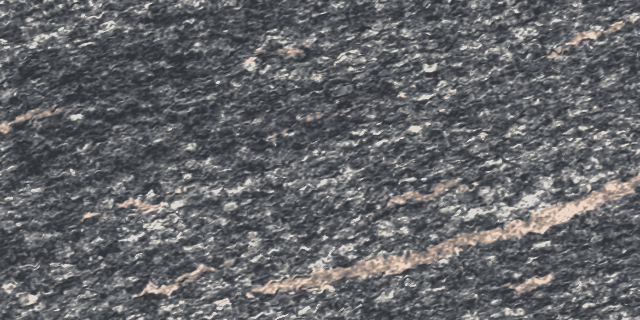
A Shadertoy shader for this texture:

```glsl
// Polished dark gneiss: blue-grey ground with slanted pale streaks and pink veins.
// Stretched value noise in a tilted, gently warped frame gives the foliation;
// scattered lens grains and tapered veins raise it before the tone curve.

#define TILT 0.30            // foliation angle in radians
#define WARP 0.016           // bending of the foliation
#define GRAIN_SHARE 0.30     // share of cells holding a pale grain
#define GRAIN_LIFT 1.40      // brightness of the grains
#define NOISE_GAIN 0.86      // contrast of the fine streaks
#define GROUND_BIAS -0.36    // overall darkness
#define VEIN_COUNT 8
#define COOL_TINT vec3(-0.014, -0.003, 0.017)
#define WARM_TINT vec3(0.013, 0.003, -0.016)
#define PINK_TINT vec3(0.065, -0.012, -0.053)

float hash(vec2 p) {
    vec3 a = fract(p.xyx * 0.1031);
    a += dot(a, a.yzx + 33.33);
    return fract((a.x + a.y) * a.z);
}

// Value noise scaled to zero mean and roughly unit deviation
float noise(vec2 p) {
    vec2 id = floor(p), f = fract(p);
    f = f * f * (3.0 - 2.0 * f);
    float low = mix(hash(id), hash(id + vec2(1, 0)), f.x);
    float high = mix(hash(id + vec2(0, 1)), hash(id + vec2(1, 1)), f.x);
    return (mix(low, high, f.y) - 0.5) * 4.66;
}

// Coordinates along and across the foliation
vec2 foliate(vec2 p) {
    float c = cos(TILT), s = sin(TILT);
    return vec2(c * p.x + s * p.y, c * p.y - s * p.x);
}

// Scattered soft-edged blobs, one at most per cell
float grains(vec2 q, float share) {
    vec2 id = floor(q);
    float cover = 0.0;
    for (int j = -1; j <= 1; j++)
    for (int i = -1; i <= 1; i++) {
        vec2 cell = id + vec2(i, j);
        vec2 jitter = vec2(hash(cell + 17.3), hash(cell + 41.7)) - 0.5;
        float radius = mix(0.24, 0.52, hash(cell + 73.1));
        float d = length(q - cell - 0.5 - 0.6 * jitter) / radius;
        float bright = mix(0.5, 1.0, hash(cell + 97.9));
        float present = step(hash(cell + 5.5), share);
        cover = max(cover, present * bright * (1.0 - smoothstep(0.7, 1.1, d)));
    }
    return cover;
}

// One long curved vein and several short lenses with ragged borders
float veins(vec2 p, vec2 q, float ragged) {
    float t = p.x - 0.65;
    float curve = 0.06 + t * (0.14 + 0.10 * t) + 0.006 * noise(p * 7.0);
    float inside = mix(-0.04, 0.024, smoothstep(0.35, 1.0, p.x)) - abs(p.y - curve);
    for (int i = 0; i < VEIN_COUNT; i++) {
        float k = float(i);
        vec2 centre = vec2(2.0 * fract(0.618 * k + 0.2), fract(0.755 * k + 0.35));
        vec2 d = q - foliate(centre);
        float halfLength = mix(0.07, 0.19, hash(vec2(k, 3.0)));
        float thick = mix(0.008, 0.017, hash(vec2(k, 8.0)));
        d.y += 0.008 * noise(vec2(d.x * 16.0, k * 9.0));
        float along = d.x / halfLength;
        inside = max(inside, thick * (1.0 - along * along) - abs(d.y));
    }
    return smoothstep(-0.007, 0.007, inside + 0.006 * ragged);
}

void mainImage(out vec4 fragColor, in vec2 fragCoord) {
    vec2 p = fragCoord / iResolution.y;

    // Tilted frame, bent broadly and roughened finely
    vec2 q = foliate(p);
    q.y += WARP * noise(q * vec2(2.2, 3.5) + 20.0);
    vec2 rough = q + vec2(0.006, 0.003) * vec2(noise(p * 48.0), noise(p * 55.0 + 60.0));

    // Layers from broad bands down to specks
    float broad = noise(q * vec2(1.8, 6.0) + 7.0);
    float streak = noise(rough * vec2(17.0, 62.0) + 31.0);
    float fine = noise(rough * vec2(48.0, 125.0) + 53.0);
    float speck = noise(foliate(p) * vec2(110.0, 165.0) + 89.0);
    float tone = 0.26 * broad + 0.52 * streak + 0.62 * fine + 0.52 * speck;

    // Pale feldspar grains in two sizes, denser within light bands
    float share = GRAIN_SHARE * (1.0 + 0.35 * broad);
    float grain = max(grains(rough * vec2(15.0, 38.0), share),
                      grains(rough * vec2(29.0, 72.0) + 130.0, share));
    float z = NOISE_GAIN * tone + GRAIN_LIFT * grain + GROUND_BIAS;

    // Pink veins keep some of the granular texture
    float vein = veins(p, q, 0.7 * fine + 0.7 * streak);
    z = mix(z, 1.25 + 0.45 * tone, 0.9 * vein);

    // Skewed tone curve: much dark ground, few bright crystals
    float light = 0.12 + 0.255 * exp(0.5 * clamp(z, -2.2, 2.1));
    vec3 colour = light + mix(COOL_TINT, WARM_TINT, smoothstep(0.35, 0.75, light));
    float blush = max(vein, 0.35 * grain * smoothstep(0.6, 1.6, noise(q * 9.0 + 11.0)));
    colour += PINK_TINT * blush * smoothstep(0.35, 0.65, light);

    fragColor = vec4(clamp(colour, 0.0, 1.0), 1.0);
}
```
